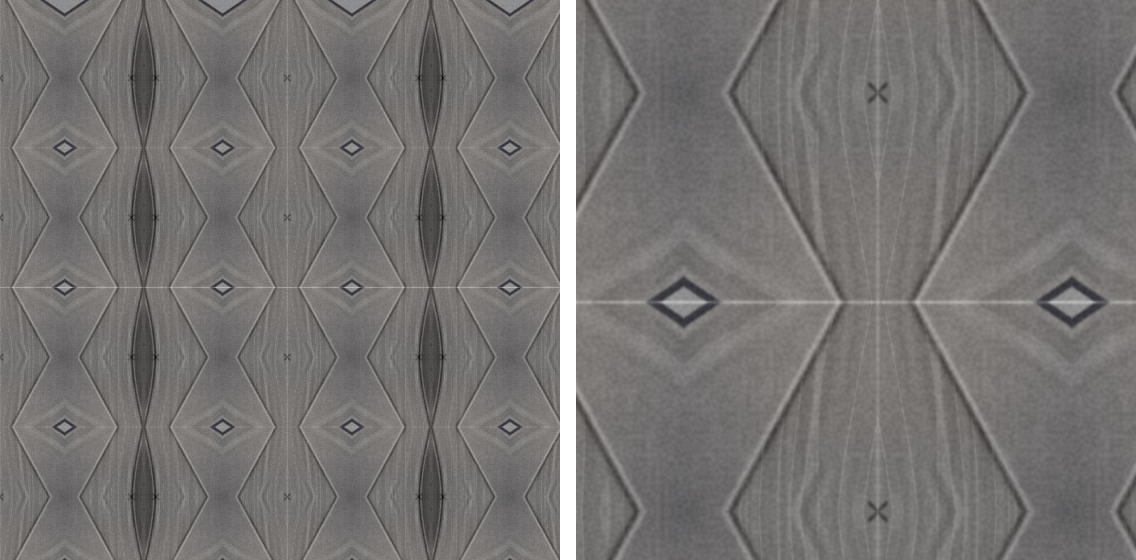
Left, the full canvas; right, a detail of the centre.
Write a three.js fragment shader that draws this pattern.

```glsl
varying vec2 vUv;

// Lengths are percent of the canvas side
const float FOLD_X = 25.65;      // seam to spindle axis
const float AXIS_X = 11.55;      // seam to panel axis
const float TOP_NECK = 86.07;    // height of the highest neck
const float ROW_STEP = 24.93;    // neck to neck
const float HALF_ROW = 12.465;
const float MID_SEAM = 48.67;    // height of the brightest seam
const float NECK_HALF = 2.6;     // panel half width at its neck
const float PANEL_SLOPE = 0.545;
const vec2 GEM_NORMAL = vec2(0.56, 0.83);
const float GEM_RADIUS = 1.25;
const float GEM_RING = 0.47;
const float SPINDLE_HALF = 2.0;
const float SOFT = 0.14;
const float GRAIN = 0.05;

const vec3 WARM = vec3(0.505, 0.488, 0.475);
const vec3 MID_GREY = vec3(0.455, 0.447, 0.443);
const vec3 COOL = vec3(0.410, 0.405, 0.412);
const vec3 DARK = vec3(0.265, 0.255, 0.250);
const vec3 RING = vec3(0.220, 0.220, 0.245);
const vec3 GEM = vec3(0.560, 0.555, 0.560);

vec2 hashGradient(vec2 cell) {
  float a = fract(sin(dot(cell, vec2(127.1, 311.7))) * 43758.5) * 6.2832;
  return vec2(cos(a), sin(a));
}

float gradientNoise(vec2 p) {
  vec2 i = floor(p), f = fract(p);
  vec2 w = f * f * f * (f * (f * 6.0 - 15.0) + 10.0);
  vec2 e = vec2(1.0, 0.0);
  float low = mix(dot(hashGradient(i), f), dot(hashGradient(i + e), f - e), w.x);
  float high = mix(dot(hashGradient(i + e.yx), f - e.yx),
                   dot(hashGradient(i + 1.0), f - 1.0), w.x);
  return mix(low, high, w.y);
}

float inside(float dist) { return 1.0 - smoothstep(-SOFT, SOFT, dist); }

float line(float dist, float width) { return exp(-dist * dist / (width * width)); }

// Small crossed nick, drawn in one folded quadrant
float nick(vec2 q) { return line(q.x - q.y, 0.2) * inside(length(q) - 0.8); }

void main() {
  vec2 p = vUv * 100.0;

  // Mirrored repeats; the top row runs on past its fold
  float x = abs(mod(p.x + FOLD_X, 2.0 * FOLD_X) - FOLD_X);
  float row = max(floor((TOP_NECK - p.y) / ROW_STEP + 0.5), 0.0);
  float d = abs(TOP_NECK - p.y - row * ROW_STEP);
  float u = abs(x - AXIS_X);
  float rise = smoothstep(0.0, HALF_ROW, d);

  // Ground beside the panels, with bowed vertical fibres
  float bowed = x + 0.006 * d * d * sign(AXIS_X - x);
  float fibre = gradientNoise(vec2(bowed * 1.7, d * 0.09 + 3.0));
  float hair = gradientNoise(vec2(bowed * 0.85 + d * 0.05, d * 0.05 + 17.0));
  vec3 ground = mix(MID_GREY, WARM, 0.15 + 0.65 * rise);
  ground += 0.07 * fibre + 0.05 * line(hair, 0.05) - 0.01;

  // Chevron brackets beside each neck
  float bracket = u - 6.5 - 0.45 * d;
  float reach = 1.0 - smoothstep(1.8, 3.6, d);
  ground += reach * (0.055 * line(bracket, 0.3) - 0.04 * line(bracket - 0.65, 0.35)
    + 0.025 * line(bracket - 1.3, 0.3));

  // Panel: cool along the axis, warm at the wide corners
  float edge = (u - NECK_HALF - PANEL_SLOPE * d) * 0.878;
  vec3 panel = mix(COOL, WARM, clamp(0.1 + 0.4 * rise + 0.09 * (u - 1.0), 0.0, 1.0));
  panel -= 0.035 * exp(-(u * u + d * d) / 3.0);
  panel += 0.03 * gradientNoise(vec2(u, d) * vec2(0.9, 0.35) + 41.0);

  // Soft rings around the gem
  float gem = dot(vec2(u, HALF_ROW - d), GEM_NORMAL) - GEM_RADIUS;
  float sweep = gem + 0.12 * sin(u * 0.9);
  float halo = exp(-max(gem, 0.0) * 0.32);
  panel += halo * 0.08 * gradientNoise(vec2(sweep * 1.9, u * 0.25 + 9.0));
  panel += 0.045 * line(sweep - 2.4, 0.4) - 0.03 * line(sweep - 1.4, 0.5)
    + 0.03 * line(sweep - 1.9, 0.15) + 0.03 * line(gem - 0.3, 0.25);

  // Panel border: pale inner rim, shadow outside
  ground -= 0.05 * exp(-max(edge, 0.0) * 1.3);
  vec3 color = mix(ground, panel, inside(edge));
  color += 0.11 * line(edge + 0.18, 0.18) - 0.12 * line(edge - 0.2, 0.2);

  // Gem with its dark ring
  color = mix(color, RING, inside(gem));
  color = mix(color, GEM, inside(gem + GEM_RING));

  // Dark spindle between the outer panels
  float t = FOLD_X - x;
  float taper = 1.0 - pow(min(d / HALF_ROW, 1.0), 1.6);
  float lens = t - 0.15 - SPINDLE_HALF * taper;
  vec3 core = DARK + 0.05 * rise + 0.05 * line(t, 0.5)
    + 0.06 * gradientNoise(vec2(t * 2.0, d * 0.25));
  color -= 0.05 * exp(-max(lens, 0.0) * 1.1);
  color = mix(color, core, inside(lens));
  color += 0.14 * line(lens + 0.35, 0.15) * smoothstep(0.1, 0.4, taper);
  color -= 0.12 * line(lens, 0.17);
  color += 0.04 * line(lens - 0.6, 0.25);

  // Nicks on the neck line
  color -= 0.17 * nick(vec2(x, d)) + 0.15 * nick(vec2(abs(t - 2.2), d));

  // Pale hairline seams, strongest across the middle
  float strength = mix(0.045, 0.15, step(abs(p.y - MID_SEAM), 2.0));
  color += strength * line(HALF_ROW - d, 0.12) * step(p.y, TOP_NECK);
  color += 0.08 * line(x, 0.12);

  // Fine mirrored grain
  color += GRAIN * gradientNoise(vec2(x, d) * 3.7 + 70.0);
  color += 0.5 * GRAIN * gradientNoise(vec2(x, d) * 1.6 + 130.0);

  gl_FragColor = vec4(clamp(color, 0.0, 1.0), 1.0);
}
```
